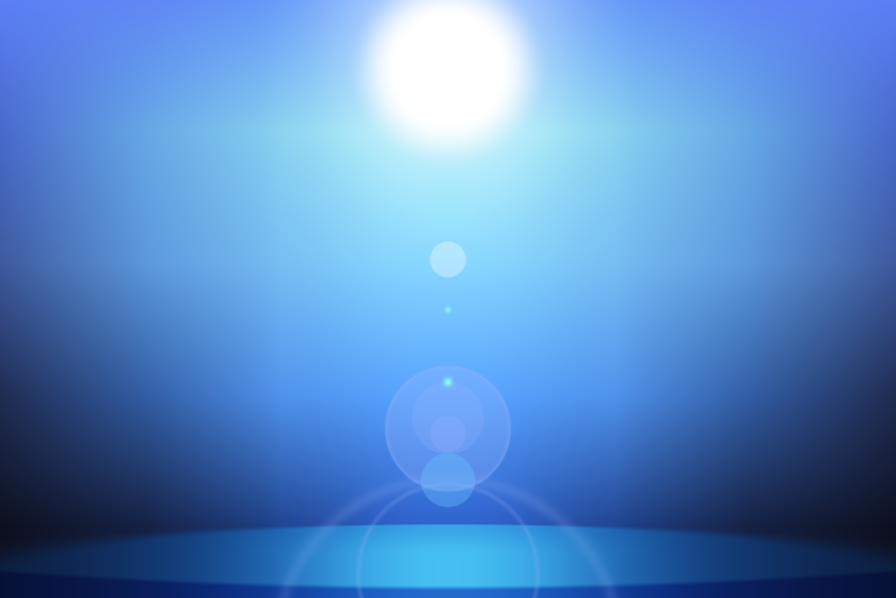
Give the GLSL for this background, as a WebGL 1 fragment shader.

```glsl
precision highp float;
uniform vec2 u_resolution;

// Wall colours from floor line (0) to ceiling (4), in four columns
const vec3 CENTRE_0 = vec3(0.18, 0.38, 0.80);
const vec3 CENTRE_1 = vec3(0.34, 0.64, 1.00);
const vec3 CENTRE_2 = vec3(0.53, 0.84, 1.00);
const vec3 CENTRE_3 = vec3(0.72, 0.97, 0.98);
const vec3 CENTRE_4 = vec3(0.62, 0.80, 1.00);
const vec3 INNER_0 = vec3(0.12, 0.26, 0.55);
const vec3 INNER_1 = vec3(0.31, 0.57, 0.92);
const vec3 INNER_2 = vec3(0.46, 0.74, 0.95);
const vec3 INNER_3 = vec3(0.53, 0.82, 0.94);
const vec3 INNER_4 = vec3(0.40, 0.60, 0.97);
const vec3 OUTER_0 = vec3(0.08, 0.13, 0.27);
const vec3 OUTER_1 = vec3(0.20, 0.37, 0.65);
const vec3 OUTER_2 = vec3(0.36, 0.60, 0.86);
const vec3 OUTER_3 = vec3(0.40, 0.66, 0.90);
const vec3 OUTER_4 = vec3(0.37, 0.53, 0.96);
const vec3 EDGE_0 = vec3(0.05, 0.06, 0.12);
const vec3 EDGE_1 = vec3(0.12, 0.17, 0.32);
const vec3 EDGE_2 = vec3(0.24, 0.35, 0.62);
const vec3 EDGE_3 = vec3(0.28, 0.41, 0.80);
const vec3 EDGE_4 = vec3(0.36, 0.50, 0.96);
const float WALL_BASE = 0.12;
const float WALL_STEP = 0.22;

// Floor
const vec3 FLOOR_DARK = vec3(0.04, 0.08, 0.17);
const vec3 FLOOR_BLUE = vec3(0.10, 0.38, 0.78);
const vec3 FLOOR_CORE = vec3(0.27, 0.75, 0.95);
const vec3 FRONT_TINT = vec3(0.50, 0.56, 0.84);
const vec2 FLOOR_RADII = vec2(0.92, 0.123);

// Lamp and lens flare
const vec3 LILAC = vec3(0.90, 0.88, 1.0);
const vec3 GHOST = vec3(0.62, 0.72, 1.0);
const vec3 AQUA = vec3(0.40, 0.75, 1.0);
const vec3 SPARK = vec3(0.55, 1.0, 0.93);
const vec2 LAMP = vec2(0.0, 0.885);
const float SOFT = 0.002;

// Five evenly spaced stops, t from 0 to 4
vec3 ramp(float t, vec3 a, vec3 b, vec3 c, vec3 d, vec3 e) {
  vec3 col = mix(a, b, clamp(t, 0.0, 1.0));
  col = mix(col, c, clamp(t - 1.0, 0.0, 1.0));
  col = mix(col, d, clamp(t - 2.0, 0.0, 1.0));
  return mix(col, e, clamp(t - 3.0, 0.0, 1.0));
}

float bell(float d, float width) {
  return exp(-d * d / (width * width));
}

float disc(vec2 p, float height, float radius) {
  return 1.0 - smoothstep(-SOFT, SOFT, length(p - vec2(0.0, height)) - radius);
}

float ring(vec2 p, float height, float radius, float width) {
  return bell(length(p - vec2(0.0, height)) - radius, width);
}

vec3 wall(vec2 p) {
  float t = (p.y - WALL_BASE) / WALL_STEP;
  float side = abs(p.x);
  vec3 centre = ramp(t, CENTRE_0, CENTRE_1, CENTRE_2, CENTRE_3, CENTRE_4);
  vec3 inner = ramp(t, INNER_0, INNER_1, INNER_2, INNER_3, INNER_4);
  vec3 outer = ramp(t, OUTER_0, OUTER_1, OUTER_2, OUTER_3, OUTER_4);
  vec3 edge = ramp(t, EDGE_0, EDGE_1, EDGE_2, EDGE_3, EDGE_4);
  vec3 col = mix(centre, inner, smoothstep(0.03, 0.33, side));
  col = mix(col, outer, clamp((side - 0.28) / 0.22, 0.0, 1.0));
  return mix(col, edge, clamp((side - 0.5) / 0.25, 0.0, 1.0));
}

vec3 stage(vec2 p) {
  vec3 col = mix(FLOOR_DARK, FLOOR_BLUE, bell(p.x, 0.53));
  float lift = smoothstep(0.125, 0.07, p.y);
  col = mix(col, FLOOR_CORE, bell(p.x, 0.25) * mix(0.7, 1.0, lift));
  float front = smoothstep(0.022, 0.012, p.y - 0.05 * p.x * p.x);
  return mix(col, col * FRONT_TINT, front);
}

void main() {
  vec2 p = (gl_FragCoord.xy - vec2(0.5 * u_resolution.x, 0.0)) / u_resolution.y;
  vec3 col = wall(p);

  // Lamp with its halo
  vec2 lampOffset = p - LAMP;
  col = mix(col, LILAC, 0.65 * bell(length(lampOffset * vec2(1.0, 0.9)), 0.14));
  col = mix(col, vec3(1.0), smoothstep(0.17, 0.085, length(lampOffset)));

  // Elliptical floor, blurred towards the sides
  float rim = length(p / FLOOR_RADII) - 1.0;
  float blur = 0.015 + 0.25 * p.x * p.x;
  col = mix(col, stage(p), 1.0 - smoothstep(-blur, blur, rim));

  // Flare discs and arcs
  col = mix(col, SPARK, 0.06 * disc(p, 0.656, 0.045));
  col = mix(col, vec3(1.0), 0.34 * disc(p, 0.566, 0.030));
  col = mix(col, GHOST, 0.28 * disc(p, 0.283, 0.105));
  col = mix(col, GHOST, 0.18 * ring(p, 0.283, 0.103, 0.003));
  col = mix(col, GHOST, 0.20 * disc(p, 0.301, 0.060));
  col = mix(col, GHOST, 0.22 * disc(p, 0.275, 0.030));
  col = mix(col, AQUA, 0.40 * disc(p, 0.197, 0.045));
  col = mix(col, GHOST, 0.20 * ring(p, 0.040, 0.150, 0.004));
  col = mix(col, GHOST, 0.16 * ring(p, -0.090, 0.289, 0.011));

  // Sparks
  col = mix(col, SPARK, 0.85 * ring(p, 0.482, 0.0, 0.005));
  col = mix(col, SPARK, 0.95 * ring(p, 0.361, 0.0, 0.007));
  gl_FragColor = vec4(col, 1.0);
}
```
